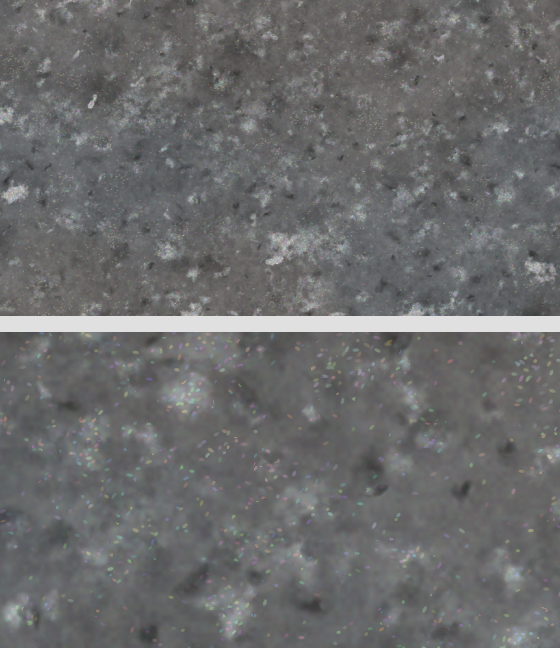
Top, the full canvas; bottom, a detail of the centre.
Reproduce this texture procedurally as a WebGL 2 fragment shader.

```glsl
#version 300 es
precision highp float;
// Polished grey stone under a microscope: pale crystals, dark stains, iridescent grains.
uniform vec2 u_resolution;
out vec4 fragColor;

const float TAU = 6.2831853;

vec3 hash3(vec2 cell, float seed) {
    uvec3 v = uvec3(ivec3(vec3(cell, seed)) + 4096);
    v = v * 1664525u + 1013904223u;
    v.x += v.y * v.z; v.y += v.z * v.x; v.z += v.x * v.y;
    v ^= v >> 16u;
    v.x += v.y * v.z; v.y += v.z * v.x; v.z += v.x * v.y;
    return vec3(v >> 8u) / 16777216.0;
}

// Three independent channels of smooth noise
vec3 noise3(vec2 p) {
    vec2 i = floor(p), f = fract(p);
    f = f * f * (3.0 - 2.0 * f);
    vec3 low = mix(hash3(i, 0.0), hash3(i + vec2(1, 0), 0.0), f.x);
    vec3 high = mix(hash3(i + vec2(0, 1), 0.0), hash3(i + vec2(1, 1), 0.0), f.x);
    return mix(low, high, f.y);
}

float fbm(vec2 p) {
    float sum = 0.0, amp = 0.53;
    for (int i = 0; i < 4; i++) {
        sum += amp * noise3(p).x;
        p = mat2(1.6, 1.2, -1.2, 1.6) * p + 17.3;
        amp *= 0.5;
    }
    return sum;
}

vec2 turn(vec2 v, float angle) {
    float c = cos(angle), s = sin(angle);
    return vec2(c * v.x + s * v.y, c * v.y - s * v.x);
}

// Soft blobs of varied size and strength, one per filled cell
float scatter(vec2 p, float cells, float fill, float stretch, float seed) {
    p *= cells;
    float best = 0.0;
    for (int y = -1; y <= 1; y++)
    for (int x = -1; x <= 1; x++) {
        vec2 cell = floor(p) + vec2(x, y);
        vec3 place = hash3(cell, seed), form = hash3(cell, seed + 50.0);
        if (place.z > fill) continue;
        vec2 q = turn(p - cell - place.xy, 0.35 + 1.6 * (form.x - 0.5));
        float d = length(q * vec2(1.0, stretch)) / mix(0.3, 0.9, form.y * form.y);
        best = max(best, mix(0.35, 1.0, form.z) * smoothstep(1.0, 0.05, d));
    }
    return best;
}

// Tiny slanted glints; rgb is their tinted light
vec3 glints(vec2 p, float cells, float amount, float warmth, float seed) {
    float pixel = cells / u_resolution.y;
    p *= cells;
    vec3 light = vec3(0.0);
    for (int y = -1; y <= 1; y++)
    for (int x = -1; x <= 1; x++) {
        vec2 cell = floor(p) + vec2(x, y);
        vec3 place = hash3(cell, seed), form = hash3(cell, seed + 50.0);
        if (place.z > amount) continue;
        vec2 size = vec2(mix(0.26, 0.5, form.x), 0.24);
        vec2 q = turn(p - cell - place.xy, 0.35 + 2.0 * (form.y - 0.5));
        float cover = clamp((1.0 - length(q / size)) * size.y / pixel + 0.5, 0.0, 1.0);
        vec3 rainbow = 0.5 + 0.5 * cos(TAU * (form.z + vec3(0.0, 0.33, 0.67)));
        vec3 tint = mix(rainbow, vec3(0.9, 0.75, 0.58), warmth);
        light = max(light, cover * tint * mix(0.35, 1.0, place.z / amount));
    }
    return light;
}

void main() {
    vec2 p = gl_FragCoord.xy / u_resolution.y;
    vec2 warped = p + 0.05 * (vec2(fbm(p * 26.0), fbm(p * 26.0 + 40.0)) - 0.5);
    float ragged = fbm(p * 60.0 + 9.0);

    // Cloudy ground, drifting gently between warm and cool grey
    float drift = smoothstep(0.25, 0.75, fbm(p * 2.2 + 3.0));
    vec3 color = mix(vec3(0.408, 0.398, 0.392), vec3(0.386, 0.398, 0.408), drift);
    color += 0.12 * (fbm(p * 9.0 + 21.0) - 0.5) + 0.10 * (ragged - 0.5);

    // Broad dim stains and small soft pits
    float stain = scatter(warped, 8.0, 0.45, 1.2, 1.0);
    float pit = scatter(warped, 21.0, 0.28, 1.4, 2.0);
    color *= 1.0 - 0.24 * stain - 0.46 * pit * smoothstep(0.15, 0.6, ragged);

    // Bluish frost in ragged patches of three sizes
    float frost = max(scatter(warped, 14.0, 0.4, 1.3, 3.0), 0.65 * scatter(warped, 5.5, 0.35, 1.4, 4.0));
    frost = max(frost, 0.85 * scatter(warped, 27.0, 0.2, 1.2, 10.0));
    frost *= smoothstep(0.2, 0.68, ragged);
    color += vec3(0.225, 0.245, 0.25) * frost;

    // Bright crystals with feathered, broken edges
    float crystal = scatter(warped, 9.0, 0.24, 1.6, 5.0) + 0.8 * (ragged - 0.5);
    crystal = smoothstep(0.32, 0.85, crystal);
    color = mix(color, vec3(0.69, 0.69, 0.695), 0.85 * crystal);

    // Rainbow glints gather on the frost, tan glints in clusters of their own
    float pale = max(frost, crystal);
    float cluster = scatter(warped, 8.0, 0.45, 1.5, 6.0);
    vec3 iridescent = glints(p, 150.0, 0.04 + 0.9 * pale, 0.1, 7.0);
    vec3 tan_light = glints(p, 135.0, 0.02 + 0.6 * cluster, 0.5, 8.0);
    color += 0.21 * iridescent + 0.24 * tan_light;

    // Fine mottling with a trace of colour, stronger where pale
    vec3 mottle = noise3(p * 170.0) - 0.5;
    color += (0.045 + 0.11 * pale) * mix(mottle, mottle.ggg, 0.5);
    fragColor = vec4(clamp(color, 0.0, 1.0), 1.0);
}
```
